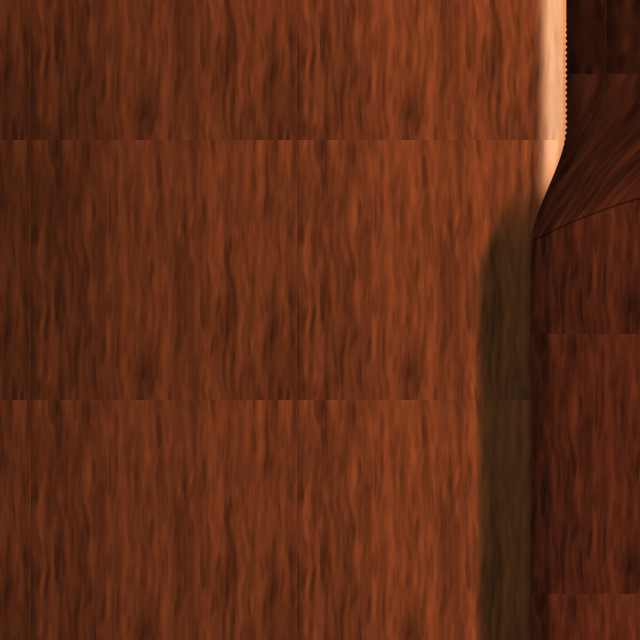
This texture is drawn by a three.js fragment shader. Its source:

```glsl
// Polished reddish-brown wood: a broad lit panel, a shaded strip, a glowing bevel
// and a darker moulding on the right whose grain bends above a crease.
// Grain is stretched cellular splat noise and layered sines, repeated in tiles.
#define TILE vec2(0.415, 0.406)
#define TILE_ORIGIN vec2(0.049, 0.375)
#define WOOD vec3(0.405, 0.188, 0.094)
#define SHADE vec3(0.235, 0.140, 0.070)
#define MOULDING vec3(0.275, 0.116, 0.062)
#define GLOW vec3(0.98, 0.70, 0.51)
#define GRAIN_CONTRAST 1.0
#define EDGE_SOFT 0.0015

varying vec2 vUv;

vec3 hash3(vec2 p) {
  vec3 q = vec3(dot(p, vec2(127.1, 311.7)), dot(p, vec2(269.5, 183.3)), dot(p, vec2(419.2, 371.9)));
  return fract(sin(q) * 43758.55);
}

// Cellular noise: each cell scatters one soft light or dark spot.
float cellNoise(vec2 p) {
  vec2 cell = floor(p);
  vec2 local = p - cell;
  float sum = 0.0;
  for (int j = -1; j <= 1; j++) {
    for (int i = -1; i <= 1; i++) {
      vec2 offset = vec2(float(i), float(j));
      vec3 h = hash3(cell + offset);
      vec2 d = offset + h.xy - local;
      float k = max(0.0, 1.0 - dot(d, d));
      sum += (2.0 * h.z - 1.0) * k * k;
    }
  }
  return sum;
}

// Brightness of the tiled grain, around 1.
float grain(vec2 p) {
  vec2 q = mod(p - TILE_ORIGIN, TILE);
  vec2 f = q / TILE;
  float wave = q.x + 0.0015 * sin(q.y * 31.0) + 0.001 * sin(q.y * 67.0 + q.x * 40.0);
  float bands = 0.03 * sin(wave * 97.0) + 0.025 * sin(wave * 211.0 + 1.3);
  float streaks = 0.09 * cellNoise(vec2(wave * 38.0, q.y * 5.0))
                + 0.15 * cellNoise(vec2(wave * 115.0, q.y * 11.0) + 17.0)
                + 0.12 * cellNoise(vec2(wave * 240.0, q.y * 42.0) + 53.0);
  float pores = smoothstep(0.35, 0.9, cellNoise(vec2(wave * 150.0, q.y * 20.0) + 91.0));
  float tileTone = 0.06 * sin(3.1416 * f.x) + 0.10 * smoothstep(0.0, 1.0, f.y) - 0.08;
  float joint = 0.16 * exp(-f.x * 90.0);
  return 1.0 + GRAIN_CONTRAST * (bands + streaks - 0.18 * pores) + tileTone - joint;
}

// Right-hand outline of the panel, with fine teeth along its upper part.
float outline(float y) {
  float teeth = 0.0012 * sin(y * 700.0) * smoothstep(0.76, 0.80, y) * smoothstep(0.98, 0.93, y);
  return 0.829 + 0.056 * smoothstep(0.61, 0.805, y) + teeth;
}

vec3 panel(vec2 p) {
  float g = grain(p);
  float light = 0.83 + 0.27 * smoothstep(0.0, 0.72, p.x);
  light += 0.07 * smoothstep(0.55, 1.0, p.y) * smoothstep(0.2, 0.8, p.x);
  vec2 dim = (p - vec2(0.05, 0.67)) / vec2(0.12, 0.16);
  light -= 0.12 * exp(-dot(dim, dim));
  vec3 color = WOOD * light * g;

  // Shaded strip, its top fading in a curve toward the outline.
  float start = 0.738 + 0.07 * smoothstep(0.56, 0.77, p.y);
  float shade = smoothstep(start, start + 0.022, p.x) * smoothstep(0.76, 0.59, p.y);
  float rim = exp(-pow((p.x - 0.737) / 0.006, 2.0)) * smoothstep(0.65, 0.3, p.y);
  color *= 1.0 + 0.10 * rim;
  float depth = 1.0 - 0.15 * smoothstep(0.815, 0.829, p.x);
  color = mix(color, SHADE * depth * mix(1.0, g, 0.8), shade);

  // Bright bevel with a warmer lip.
  float glow = smoothstep(0.833, 0.863, p.x) * smoothstep(0.655, 0.725, p.y);
  float lip = smoothstep(0.012, 0.0, outline(p.y) - p.x);
  vec3 glowColor = GLOW * mix(1.0, g, 0.3) * mix(vec3(1.0), vec3(0.98, 0.86, 0.75), lip);
  return mix(color, glowColor, glow);
}

vec3 moulding(vec2 p) {
  float across = p.x - 0.829;
  float crease = 0.622 + 0.40 * across + 0.18 * across * (0.171 - across) * 4.0;
  float above = p.y - crease;

  // Grain leans hard to the right above the crease, then straightens.
  float s = clamp(above / 0.22, 0.0, 1.0);
  float bend = (0.08 + 0.5 * across) * s * (2.0 - s);
  float g = grain(vec2(p.x - bend, p.y) + vec2(0.07, -0.103));
  g = 1.0 + (g - 1.0) * 1.25;

  float upper = smoothstep(-0.01, 0.04, above);
  float light = mix(1.06, 0.84, upper);
  light *= 1.0 - 0.06 * smoothstep(0.82, 1.0, p.y);
  light *= mix(0.62, 1.0, smoothstep(0.0, 0.045, p.x - outline(p.y)));
  light += 0.10 * smoothstep(0.35, 0.0, p.y) * smoothstep(0.02, 0.08, across);
  float line = smoothstep(0.003, 0.0005, abs(above));
  return MOULDING * light * g * (1.0 - 0.35 * line);
}

void main() {
  float side = smoothstep(-EDGE_SOFT, EDGE_SOFT, vUv.x - outline(vUv.y));
  vec3 color = mix(panel(vUv), moulding(vUv), side);
  gl_FragColor = vec4(clamp(color, 0.0, 1.0), 1.0);
}
```
